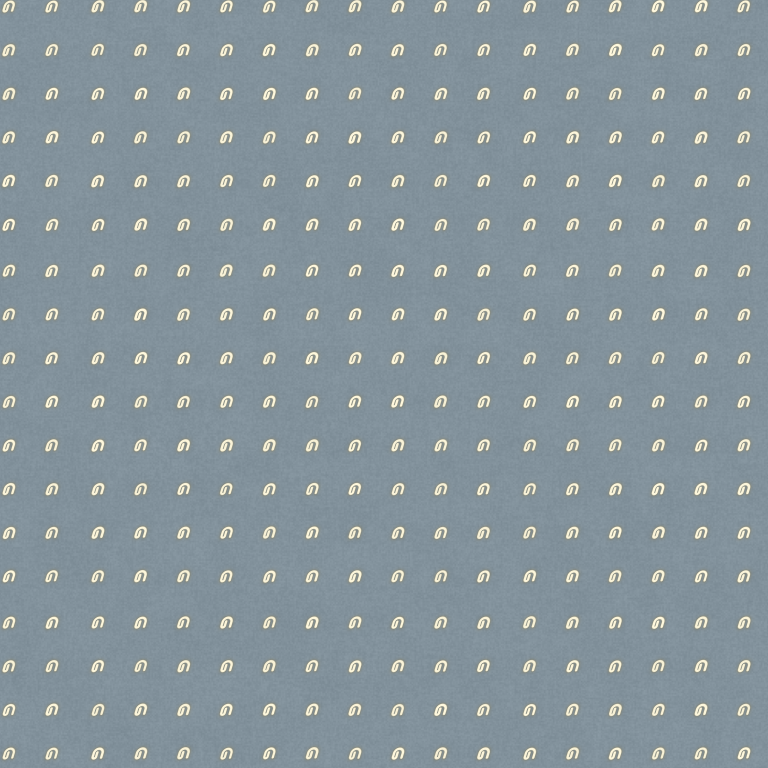
Give the GLSL for this pattern, as a WebGL 1 fragment shader.

```glsl
precision highp float;
// Small cream hooks in 18 columns and 18 rows on slate-blue cloth.
// Each hook is a sheared distance field made of arcs and straight strokes;
// hashed noise gives the cloth its grain, and a brown fringe rings each hook.

uniform vec2 u_resolution;

const float SHEET = 768.0;                    // drawing units across the canvas
const vec2 PITCH = vec2(42.86, 43.65);        // spacing inside a group of hooks
const vec2 GROUP = vec2(10.0, 8.0);           // hooks per group
const vec2 SEAM = vec2(3.2, 2.5);             // extra space between groups
const vec2 FIRST = vec2(97.8, 271.0);         // first hook of a whole group
const float HALF_STROKE = 1.2;

const vec3 CLOTH = vec3(0.508, 0.570, 0.610);
const vec3 FRINGE = vec3(0.53, 0.51, 0.41);
const vec3 CREAM = vec3(0.985, 0.960, 0.855);

float hash(vec2 p) {
  vec3 q = fract(vec3(p.xyx) * 0.1031);
  q += dot(q, q.yzx + 33.33);
  return fract((q.x + q.y) * q.z);
}

float valueNoise(vec2 p) {
  vec2 cell = floor(p);
  vec2 f = fract(p);
  f = f * f * (3.0 - 2.0 * f);
  float low = mix(hash(cell), hash(cell + vec2(1.0, 0.0)), f.x);
  float high = mix(hash(cell + vec2(0.0, 1.0)), hash(cell + 1.0), f.x);
  return mix(low, high, f.y);
}

// Distance to an upright stroke at x between two heights
float uprightStroke(vec2 p, float x, float bottom, float top) {
  return length(p - vec2(x, clamp(p.y, bottom, top)));
}

// Distance to a half circle; side is 1.0 for the upper half, -1.0 for the lower
float halfRing(vec2 p, vec2 centre, float radius, float side) {
  vec2 q = p - centre;
  q.y *= side;
  if (q.y > 0.0) return abs(length(q) - radius);
  return length(vec2(abs(q.x) - radius, q.y));
}

// Inner stroke, small lower bend, left side, large upper bend, right leg
float hook(vec2 p, float halfStroke) {
  p.x -= 0.3 * p.y;
  float d = uprightStroke(p, -0.67, -3.0, 1.2);
  d = min(d, halfRing(p, vec2(-2.33, -3.0), 1.67, -1.0));
  d = min(d, uprightStroke(p, -4.0, -3.0, 0.67));
  d = min(d, halfRing(p, vec2(0.33, 0.67), 4.33, 1.0));
  d = min(d, uprightStroke(p, 4.67, -3.8, 0.67));
  return d - halfStroke;
}

// Offset from the nearest hook centre (xy) and that hook's index (zw)
vec4 hookCell(vec2 p) {
  vec2 period = GROUP * PITCH + SEAM;
  vec2 q = p - FIRST + 0.5 * PITCH;
  vec2 group = floor(q / period);
  vec2 local = q - group * period;
  vec2 index = min(floor(local / PITCH), GROUP - 1.0);
  return vec4(local - (index + 0.5) * PITCH, group * GROUP + index);
}

vec3 cloth(vec2 p) {
  float grain = valueNoise(p * 0.65) - 0.5;
  float threads = valueNoise(p * vec2(0.6, 0.12)) + valueNoise(p * vec2(0.12, 0.6)) - 1.0;
  float mottle = valueNoise(p * 0.045) - 0.5;
  return CLOTH + 0.035 * grain + 0.014 * threads + 0.014 * mottle;
}

void main() {
  vec2 uv = gl_FragCoord.xy / u_resolution;
  vec2 p = vec2(uv.x, 1.0 - uv.y) * SHEET;
  float pixel = SHEET / min(u_resolution.x, u_resolution.y);

  // Slight print shift and uneven ink from hook to hook
  vec4 cell = hookCell(p);
  vec2 id = cell.zw + 40.0;
  vec2 shift = 0.5 * vec2(hash(id), hash(id + 17.0)) - 0.25;
  vec2 q = (cell.xy - shift) * vec2(1.0, -1.0);
  float d = hook(q, HALF_STROKE + 0.16 * (hash(id + 71.0) - 0.5));

  // Brown fringe, then cream ink
  vec3 colour = cloth(p);
  colour = mix(colour, FRINGE, 0.7 * exp(-0.8 * max(d, 0.0)));
  float edge = 0.35 + 0.4 * pixel;
  float ink = 1.0 - smoothstep(-edge, edge, d);
  colour = mix(colour, CREAM + 0.03 * (hash(id + 29.0) - 0.5), ink);

  gl_FragColor = vec4(colour, 1.0);
}
```
